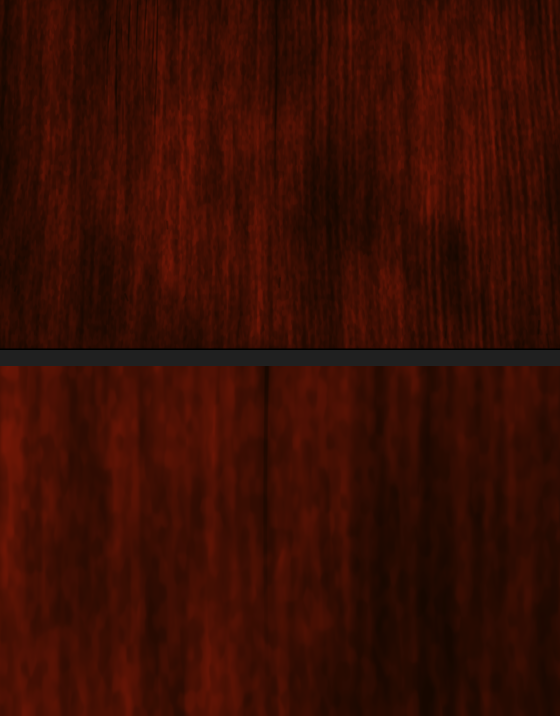
Top: the whole. Bottom: its middle third, enlarged.
Write a Shadertoy shader that draws this texture.

```glsl
// Dark red mahogany boards with vertical grain, stained patches, seams and cracks.

vec3 hash(vec2 c) {
    vec3 q = fract(c.xyx * vec3(.1031, .1030, .0973));
    q += dot(q, q.yzx + 33.33);
    return fract((q.xxy + q.yzz) * q.zyx);
}

// Smooth cellular noise: random cell values blended by distance, about -.5 to .5
float cells(vec2 p) {
    vec2 base = floor(p);
    float sum = 0., total = 0.;
    for (int j = -1; j <= 1; j++)
    for (int i = -1; i <= 1; i++) {
        vec2 cell = base + vec2(i, j);
        vec3 h = hash(cell + 200.);
        vec2 d = cell + .1 + .8 * h.xy - p;
        float w = exp(-5. * dot(d, d));
        sum += w * h.z;
        total += w;
    }
    return sum / total - .5;
}

float layeredCells(vec2 p) {
    float sum = 0., amp = 1.;
    for (int i = 0; i < 5; i++) {
        sum += amp * cells(p);
        p = p * 2.1 + 17.3;
        amp *= .58;
    }
    return sum;
}

// Soft-edged vertical line of half width w
float line(float x, float w) {
    float px = 1. / iResolution.y;
    return 1. - smoothstep(w - px, w + px, abs(x));
}

float segment(vec2 p, vec2 a, vec2 b) {
    vec2 d = b - a;
    return length(p - a - d * clamp(dot(p - a, d) / dot(d, d), 0., 1.));
}

void mainImage(out vec4 fragColor, in vec2 fragCoord) {
    vec2 p = fragCoord / iResolution.y;
    float aspect = iResolution.x / iResolution.y;

    // Grain fans out slightly from the middle and wavers
    vec2 g = p;
    g.x += .07 * (p.x - .75) * (p.y - .5) + .003 * sin(p.y * 7. + p.x * 5.);

    // Stained patches: x, y, strength
    float tone = .48 * layeredCells(g * vec2(5., 2.8) + 3.);
    vec3 patches[8] = vec3[8](
        vec3(.94, .42, -.36), vec3(.31, .13, -.28), vec3(1.29, .24, -.28), vec3(.04, .48, -.15),
        vec3(1.08, .68, .26), vec3(.58, .68, .12), vec3(.18, .55, .15), vec3(.82, .55, .2));
    vec2 ragged = p + .07 * vec2(cells(g * vec2(14., 6.)), 2. * cells(g * vec2(16., 5.) + 25.));
    for (int i = 0; i < 8; i++) {
        vec2 d = (ragged - patches[i].xy) * vec2(7.5, 5.5);
        tone += patches[i].z * exp(-dot(d, d));
    }

    // Long streaks, fibres and pores
    tone += .36 * cells(g * vec2(28., 1.3));
    tone += .42 * cells(g * vec2(75., 2.5) + 40.);
    tone += .32 * cells(g * vec2(120., 16.) + 80.);
    tone += .34 * cells(g * vec2(150., 70.) + 9.);

    // Evenly spaced growth rings, strongest on the right
    float ringMask = smoothstep(.75, .95, p.x) * smoothstep(-.2, .25, cells(g * vec2(5., 2.) + 60.));
    tone += (.03 + .12 * ringMask) * sin(g.x * 290. + 5. * cells(g * vec2(5., 1.5) + 30.));

    // Cracks in the upper left
    for (int i = 0; i < 8; i++) {
        vec3 h = hash(vec2(i, 7));
        float x = g.x - .30 - .02 * float(i) - .008 * h.x - .012 * cells(vec2(h.y * 50., p.y * 7.));
        float broken = smoothstep(-.15, .15, cells(vec2(h.z * 90., p.y * 9.)));
        float reach = smoothstep(.35 + .35 * h.y, .85, p.y);
        tone -= .6 * broken * reach * line(x, .0016);
        tone += .15 * broken * reach * line(x - .005, .0015);
    }

    // Board seams
    float seamX = p.x - .788 - .002 * sin(p.y * 9.);
    float seamFade = smoothstep(.3, .65, p.y);
    tone -= seamFade * (.35 * line(seamX, .0018) + .35 * exp(-pow(seamX / .008, 2.)));
    tone -= .25 * line(p.x - .511, .0012) * smoothstep(.1, .6, p.y);

    // Scattered dents and faint scratches
    for (int i = 0; i < 16; i++) {
        vec3 h = hash(vec2(i, 31));
        vec2 start = h.xy * vec2(aspect, 1.);
        vec2 end = start + vec2(.02 * (h.z - .4), .012 + .025 * h.x);
        float mark = 1. - smoothstep(0., .005, segment(p, start, end));
        tone += mark * (h.z > .7 ? .1 : -.35);
    }

    // Darkened borders
    vec2 edge = min(p, vec2(aspect, 1.) - p);
    tone -= .28 * exp(-edge.x * 9.) + .22 * exp(-edge.y * 10.);

    float red = max(.09, .238 * exp(tone - .1 * tone * tone));
    vec3 color = vec3(red, .014 + .165 * red, max(0., .06 * red - .004));
    color *= smoothstep(.001, .008, p.y);
    fragColor = vec4(color, 1.);
}
```
